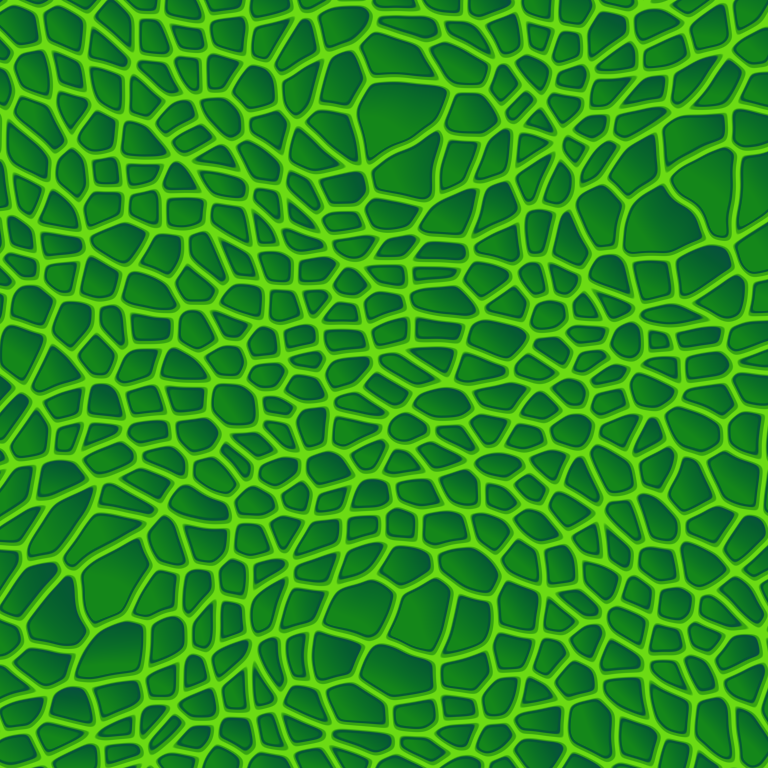
A Shadertoy shader for this pattern:

```glsl
// Reptile hide: rounded dark green plates in a lime net, with a lopsided rim.
// A bent, bulging domain is split into Voronoi cells; edge distances are
// converted back to canvas units so that the net keeps an even width.

#define CELLS vec2(18.0, 22.0)  // plates across and up, before bulging
#define JITTER 0.78             // irregularity of the plates
#define BEND 0.8                // slant of the rows on the flanks
#define WARP 0.045              // strength of the slow noise warp
#define BULGE_RADIUS 0.16       // reach of the large-plate areas
#define NET_HALF 0.0026         // half width of the lime net
#define RIM 0.0027              // mean width of the mid green rim
#define RIM_SKEW 0.75           // how much the rim favours lower right
#define OUTLINE 0.0042          // width of the dark plate outline
#define ROUNDING 0.0025         // corner rounding

const vec3 LIME = vec3(0.42, 0.86, 0.08);
const vec3 GRASS = vec3(0.21, 0.64, 0.07);
const vec3 LEAF = vec3(0.08, 0.53, 0.10);
const vec3 FERN = vec3(0.04, 0.44, 0.15);
const vec3 PINE = vec3(0.02, 0.36, 0.19);
const vec3 TEAL = vec3(0.03, 0.30, 0.26);

vec2 hash2(vec2 p) {
    vec3 a = fract(p.xyx * vec3(0.1031, 0.1030, 0.0973));
    a += dot(a, a.yzx + 33.33);
    return fract((a.xx + a.yz) * a.zy);
}

float corner(vec2 cell, vec2 f, vec2 o) {
    return dot(hash2(cell + o) * 2.0 - 1.0, f - o);
}

float gradientNoise(vec2 p) {
    vec2 i = floor(p), f = p - i;
    vec2 u = f * f * f * (f * (f * 6.0 - 15.0) + 10.0);
    return mix(mix(corner(i, f, vec2(0, 0)), corner(i, f, vec2(1, 0)), u.x),
               mix(corner(i, f, vec2(0, 1)), corner(i, f, vec2(1, 1)), u.x), u.y);
}

vec2 noise2(vec2 p) {
    return vec2(gradientNoise(p + 17.3), gradientNoise(p + 61.8));
}

// Canvas position to cell space: large plates, slanted rows, wobble
vec2 hideSpace(vec2 p) {
    vec2 q = p;
    for (int i = 0; i < 4; i++) {
        float side = float(i & 1) * 2.0 - 1.0;
        float flank = float(i >> 1);
        vec2 d = p - side * mix(vec2(0.0, 0.34), vec2(0.40, 0.24), flank);
        float strength = mix(0.55, 0.40, flank);
        q -= strength * d * exp(-dot(d, d) / (BULGE_RADIUS * BULGE_RADIUS));
    }
    q.y *= 1.0 - BEND * p.x * p.x;
    q += WARP * noise2(p * 4.0) + 0.006 * noise2(p * 19.0);
    return q * CELLS + 40.0;
}

vec2 site(vec2 cell) {
    return cell + 0.5 + JITTER * (hash2(cell) - 0.5);
}

// Four-stop ramp from bright leaf to deep teal
vec3 plateColour(float t) {
    t = clamp(t, 0.0, 1.0) * 3.0;
    vec3 c = mix(LEAF, FERN, clamp(t, 0.0, 1.0));
    c = mix(c, PINE, clamp(t - 1.0, 0.0, 1.0));
    return mix(c, TEAL, clamp(t - 2.0, 0.0, 1.0));
}

void mainImage(out vec4 fragColor, in vec2 fragCoord) {
    vec2 p = (fragCoord - 0.5 * iResolution.xy) / iResolution.y;
    float blur = 0.8 / iResolution.y;

    // Local stretch of the cell space
    const float e = 0.001;
    vec2 q = hideSpace(p);
    mat2 stretch = mat2(hideSpace(p + vec2(e, 0.0)) - q,
                        hideSpace(p + vec2(0.0, e)) - q) / e;

    // Nearest site
    vec2 home = floor(q), own = vec2(0.0);
    float nearest = 1e3;
    for (int k = 0; k < 9; k++) {
        vec2 cell = floor(q) + vec2(k % 3, k / 3) - 1.0;
        vec2 r = site(cell) - q;
        if (dot(r, r) < nearest) {
            nearest = dot(r, r);
            home = cell;
            own = r;
        }
    }

    // Smooth minimum of the edge distances, for the rim and for the plate
    vec2 rimSide = normalize(vec2(0.7, -0.7));
    float netSum = 0.0, plateSum = 0.0;
    for (int k = 0; k < 25; k++) {
        if (k == 12) continue;
        vec2 r = site(home + vec2(k % 5, k / 5) - 2.0) - q;
        vec2 n = normalize(r - own);
        vec2 slope = n * stretch;
        float d = dot(0.5 * (own + r), n) / length(slope);
        float rim = RIM * (1.0 + RIM_SKEW * dot(normalize(slope), rimSide));
        netSum += exp(-d / ROUNDING);
        plateSum += exp((rim - d) / ROUNDING);
    }
    float scale = -ROUNDING * log(netSum) - NET_HALF;
    float plate = -ROUNDING * log(plateSum) - NET_HALF;

    // Plate shading: slanted gradient with a dark, softly fading outline
    float angle = 0.7 + 0.8 * (hash2(home + 7.0).x - 0.5);
    float shade = 0.22 + 0.9 * dot(-own, vec2(cos(angle), sin(angle)));
    float outline = 1.0 - smoothstep(0.4 * OUTLINE, OUTLINE, plate);
    shade = mix(shade, 0.72 + 0.3 * clamp(shade, 0.0, 1.0), outline);

    vec3 colour = mix(LIME, GRASS, smoothstep(-blur, blur, scale));
    colour = mix(colour, plateColour(shade), smoothstep(-blur, blur, plate));
    fragColor = vec4(colour, 1.0);
}
```
